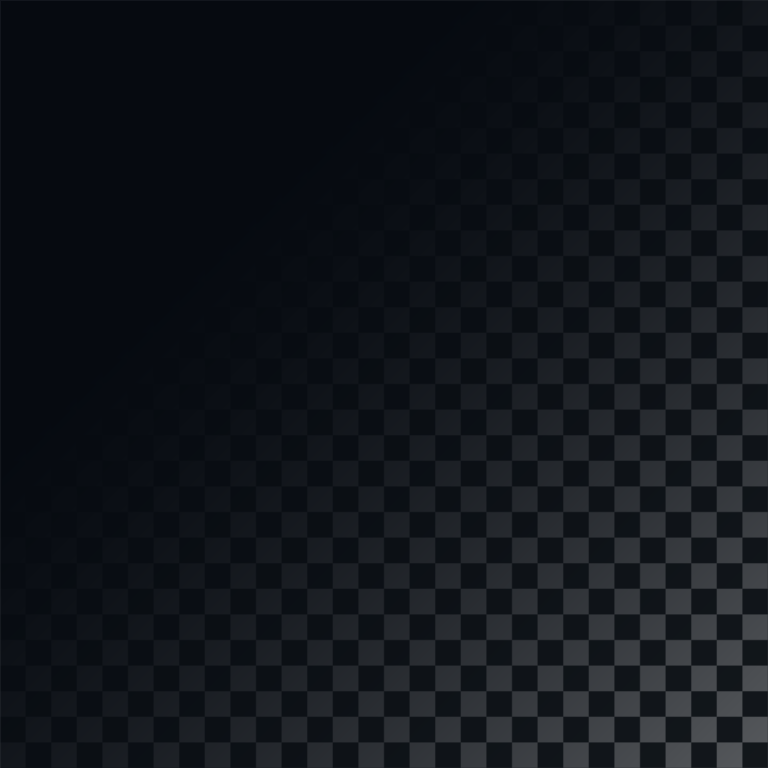
A three.js fragment shader for this background:

```glsl
// Dark checkerboard that emerges along the diagonal toward a grey lower right corner.
varying vec2 vUv;

#define CELLS 30.0        // squares across the canvas
#define EDGE_SOFT 0.09    // softness of the square edges
#define FADE_START 0.27   // where the squares begin along the diagonal
#define LIGHT_CURVE 1.6   // how late the light squares brighten
#define RIM_WIDTH 0.0014  // hairline on the top and left sides
#define BASE_COLOR vec3(0.022, 0.038, 0.062)
#define LIGHT_GAIN vec3(0.320, 0.315, 0.305)
#define DARK_GAIN vec3(0.052, 0.053, 0.046)
#define RIM_GAIN vec3(0.05)

// Soft square wave: +1 in even cells, -1 in odd cells.
vec2 squareWave(vec2 cellPos) {
  return clamp(sin(cellPos * 3.14159) / EDGE_SOFT, -1.0, 1.0);
}

// 1 on light squares, 0 on dark squares.
float checker(vec2 uv) {
  vec2 wave = squareWave(uv * CELLS);
  return 0.5 + 0.5 * wave.x * wave.y;
}

void main() {
  // Diagonal progress from the upper left to the lower right.
  float diagonal = 0.5 * (vUv.x + 1.0 - vUv.y);
  float fade = clamp((diagonal - FADE_START) / (1.0 - FADE_START), 0.0, 1.0);

  // Both kinds of square brighten, the light ones far more.
  vec3 darkSquare = BASE_COLOR + DARK_GAIN * fade;
  vec3 lightSquare = BASE_COLOR + LIGHT_GAIN * pow(fade, LIGHT_CURVE);
  lightSquare = max(lightSquare, darkSquare);
  vec3 color = mix(darkSquare, lightSquare, checker(vUv));

  // Faint hairline rim.
  float rimDistance = min(vUv.x, 1.0 - vUv.y);
  color += RIM_GAIN * (1.0 - smoothstep(0.5 * RIM_WIDTH, 1.5 * RIM_WIDTH, rimDistance));

  gl_FragColor = vec4(color, 1.0);
}
```
